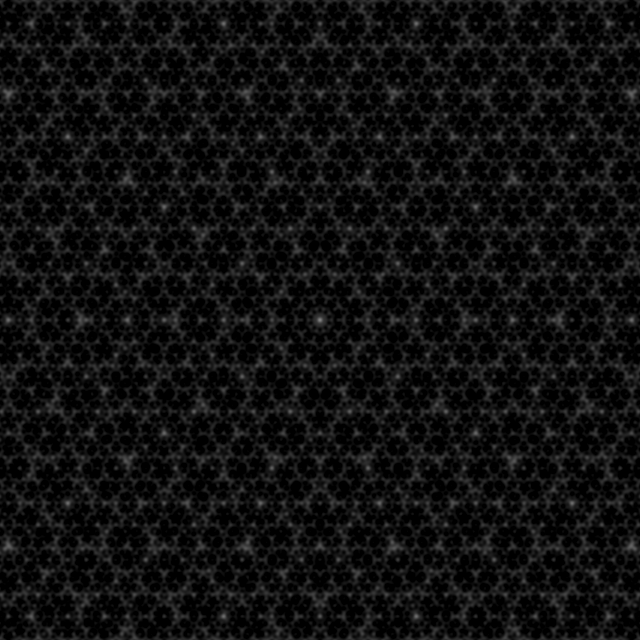
Give the GLSL for this pattern, as a Shadertoy shader.

```glsl
const float TAU = 6.2831853;

// Five plane waves spread evenly around the circle, the first one upright
float quasicrystal(vec2 p) {
    float sum = 0.0;
    for (int i = 0; i < 5; i++) {
        float angle = TAU * float(i) / 5.0;
        sum += cos(TAU * dot(p, vec2(sin(angle), cos(angle))));
    }
    return sum;
}

void mainImage(out vec4 fragColor, in vec2 fragCoord) {
    vec2 uv = (fragCoord - 0.5 * iResolution.xy) / iResolution.y;

    // Octaves: broad drift, cells, petals, fine net
    vec4 weights = vec4(0.55, 0.75, 0.8, 0.6);
    float field = 0.0;
    float frequency = 14.02;
    for (int octave = 0; octave < 4; octave++) {
        field += weights[octave] * quasicrystal(uv * frequency);
        frequency *= 2.0;
    }

    // Dim grey glow with the troughs cut to black
    float glow = max(0.0, 0.055 + 0.034 * field);
    fragColor = vec4(vec3(glow), 1.0);
}
```
